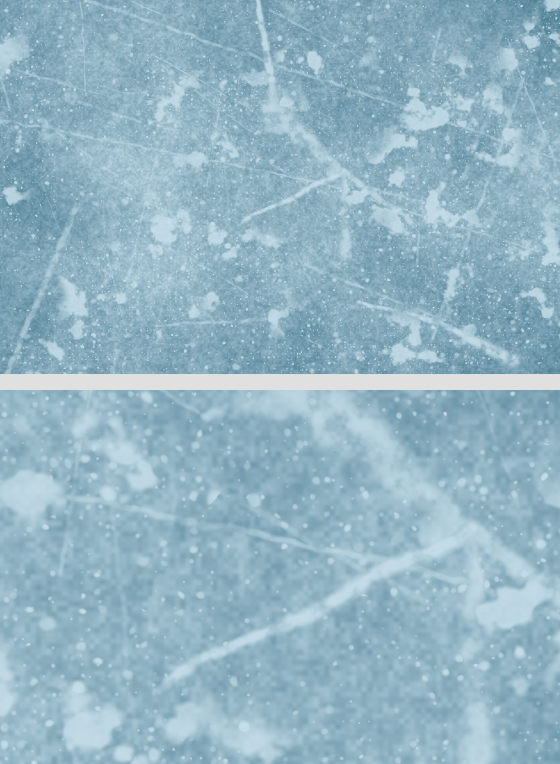
Top, the full canvas; bottom, a detail of the centre.
Write a Shadertoy shader that draws this texture.

```glsl
// Worn blue skating-rink ice: cloudy tint, blade scratches, snow flakes and frost grain.

const vec3 DEEP_ICE = vec3(0.36, 0.54, 0.62);
const vec3 PALE_ICE = vec3(0.70, 0.81, 0.86);
const float SNOW_TONE = 1.27;
const int SCRATCHES = 40;

float hash(vec2 p) {
    vec3 q = fract(p.xyx * 0.1031);
    q += dot(q, q.yzx + 33.33);
    return fract((q.x + q.y) * q.z);
}

float noise(vec2 p) {
    vec2 i = floor(p), f = fract(p);
    f = f * f * (3.0 - 2.0 * f);
    vec2 e = vec2(0.0, 1.0);
    return mix(mix(hash(i), hash(i + e.yx), f.x),
               mix(hash(i + e.xy), hash(i + e.yy), f.x), f.y);
}

float fbm(vec2 p) {
    float sum = 0.0, amp = 0.533;
    for (int i = 0; i < 4; i++) {
        sum += amp * noise(p);
        p = mat2(1.6, 1.2, -1.2, 1.6) * p + 17.3;
        amp *= 0.5;
    }
    return sum;
}

// Soft tapered stroke from a to b, with half widths wa and wb
float stroke(vec2 p, vec2 a, vec2 b, float wa, float wb) {
    vec2 ab = b - a;
    float t = clamp(dot(p - a, ab) / dot(ab, ab), 0.0, 1.0);
    float w = mix(wa, wb, t);
    return 1.0 - smoothstep(0.25 * w, w + 0.0015, length(p - a - ab * t));
}

// Faint random scratches: steep ones and shallow falling ones
float scratches(vec2 p, float aspect) {
    float sum = 0.0;
    for (int i = 0; i < SCRATCHES; i++) {
        float id = float(i) + 3.0;
        vec2 start = vec2(hash(vec2(id, 1.7)) * aspect, hash(vec2(id, 5.3)));
        float turn = hash(vec2(id, 9.1));
        float angle = i % 2 == 0 ? mix(1.15, 2.1, turn) : mix(-0.75, -0.15, turn);
        float reach = mix(0.08, 0.45, hash(vec2(id, 13.9)));
        float width = mix(0.002, 0.008, pow(hash(vec2(id, 21.3)), 3.0));
        vec2 end = start + reach * vec2(cos(angle), sin(angle));
        sum += stroke(p, start, end, width, 0.5 * width) * mix(0.15, 0.5, hash(vec2(id, 27.7)));
    }
    return min(sum, 0.8);
}

// Deep blade cuts meeting near the middle, and long thin lines across the sheet
float cuts(vec2 p) {
    vec2 hub = vec2(0.918, 0.541), bend = vec2(0.727, 0.785);
    float wide = stroke(p, vec2(0.635, 0.40), hub, 0.004, 0.013);
    wide = max(wide, stroke(p, vec2(0.685, 1.02), bend, 0.009, 0.016));
    wide = max(wide, 0.85 * stroke(p, vec2(0.73, 0.70), hub, 0.055, 0.010));
    wide = max(wide, 0.7 * stroke(p, bend, vec2(0.74, 0.66), 0.012, 0.045));
    wide = max(wide, 0.8 * stroke(p, hub, vec2(1.11, 0.40), 0.012, 0.009));
    wide = max(wide, 0.8 * stroke(p, hub, vec2(0.925, 0.32), 0.006, 0.021));
    wide = max(wide, stroke(p, vec2(0.96, 0.19), vec2(1.17, 0.14), 0.006, 0.010));
    wide = max(wide, stroke(p, vec2(1.17, 0.14), vec2(1.37, 0.035), 0.008, 0.028));
    wide = max(wide, 0.65 * stroke(p, vec2(0.20, 0.44), vec2(0.02, 0.0), 0.012, 0.009));
    float thin = stroke(p, vec2(0.0, 0.68), vec2(0.82, 0.52), 0.004, 0.003);
    thin = max(thin, stroke(p, vec2(0.82, 0.52), vec2(1.5, 0.31), 0.004, 0.003));
    thin = max(thin, stroke(p, vec2(0.23, 1.0), vec2(1.5, 0.57), 0.006, 0.004));
    thin = max(thin, stroke(p, vec2(1.40, 0.79), vec2(1.155, 0.09), 0.006, 0.005));
    thin = max(thin, stroke(p, vec2(0.41, 0.13), vec2(0.72, 0.147), 0.003, 0.007));
    return max(wide, 0.6 * thin);
}

// Ragged specks, one at most per cell
float flakes(vec2 p, float cells, float share, float ragged) {
    vec2 q = p * cells, id = floor(q);
    vec2 centre = 0.3 + 0.4 * vec2(hash(id + 11.0), hash(id + 47.0));
    float radius = mix(0.10, 0.34, hash(id + 83.0)) * (0.5 + ragged);
    float body = 1.0 - smoothstep(0.4 * radius, radius + 0.06, length(fract(q) - centre));
    return body * step(hash(id + 5.0), share) * mix(0.35, 0.9, hash(id + 29.0));
}

void mainImage(out vec4 fragColor, in vec2 fragCoord) {
    float aspect = iResolution.x / iResolution.y;
    vec2 p = fragCoord / iResolution.y;
    float cloud = fbm(p * 2.6 + 4.0);
    float patches = fbm(p * 4.2 + 31.0);
    float grit = fbm(p * 55.0);
    vec2 warped = p + 0.014 * (vec2(fbm(p * 28.0 + 3.0), fbm(p * 28.0 + 61.0)) - 0.5);

    // Cloudy ice, darker towards the corners
    vec2 offCentre = (p - vec2(0.47 * aspect, 0.52)) / vec2(0.5 * aspect, 0.5);
    float tone = 0.60 + 0.75 * (cloud - 0.5) + 0.45 * (fbm(p * vec2(11.0, 7.0)) - 0.5);
    tone -= 0.21 * dot(offCentre, offCentre);

    // Fine frost grain
    tone += 0.32 * (noise(p * 210.0) - 0.5) + 0.22 * (noise(p * 95.0) - 0.5);
    tone += 0.30 * (grit - 0.5);

    // Scratches and cuts, broken up by grit
    float breakup = smoothstep(0.22, 0.62, grit);
    float snow = scratches(mix(p, warped, 0.6), aspect) * mix(0.3, 1.0, breakup);
    snow = max(snow, cuts(warped) * mix(0.35, 0.85, breakup));

    // Clumps of snow and scattered flakes
    float corner = smoothstep(0.75, 0.0, length(p - vec2(aspect, 1.0)));
    float clump = smoothstep(0.59, 0.70, fbm(p * 19.0 + 8.0) + 0.07 * corner);
    snow = max(snow, 0.8 * clump * smoothstep(0.46, 0.62, patches + 0.15 * corner));
    float density = smoothstep(0.32, 0.68, patches);
    snow = max(snow, flakes(warped, 34.0, 0.04 + 0.14 * density, grit));
    snow = max(snow, flakes(warped + 2.7, 68.0, 0.06 + 0.24 * density, grit));
    snow = max(snow, 0.75 * flakes(p + 5.1, 120.0, 0.08 + 0.20 * density, grit));

    tone = mix(tone, SNOW_TONE, snow);
    fragColor = vec4(mix(DEEP_ICE, PALE_ICE, clamp(tone, -0.15, 1.4)), 1.0);
}
```
